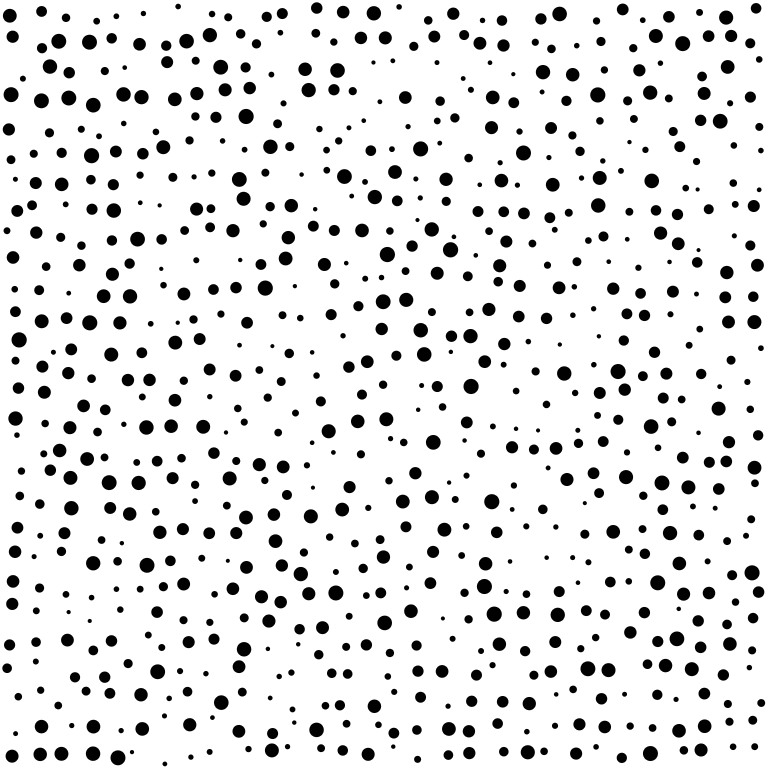
Write a WebGL 1 fragment shader that draws this pattern.

```glsl
precision highp float;

uniform vec2 u_resolution;

const float ROWS = 28.0;
const float MIN_RADIUS = 0.0026;
const float MAX_RADIUS = 0.0099;
const float CELL_GAP = 0.002;
const vec3 PAPER = vec3(1.0);
const vec3 INK = vec3(0.005);

float hash(vec2 cell, float seed) {
  vec2 q = fract(cell * vec2(0.1031, 0.1137) + seed * 0.0719);
  q += dot(q, q.yx + 33.33);
  return fract((q.x + q.y) * q.x * 17.31);
}

// Each row has its own cell count, so columns never line up.
float columnsInRow(float row) {
  return 25.0 + floor(7.0 * hash(vec2(row, 3.0), 11.0));
}

// Layered sines bend the rows; the bend fades at the lower and upper edge.
float rowBend(vec2 p) {
  float wave = 0.6 * sin(9.0 * p.x + 5.0 * p.y) + 0.4 * sin(23.0 * p.x + 1.7);
  return 0.016 * wave * 4.0 * p.y * (1.0 - p.y);
}

// Signed distance to the single dot that a row holds near p.
float dotDistance(vec2 p, float row) {
  float columns = columnsInRow(row);
  vec2 cell = vec2(floor(p.x * columns), row);
  vec2 cellSize = 1.0 / vec2(columns, ROWS);

  float radius = mix(MIN_RADIUS, MAX_RADIUS, hash(cell, 1.0));
  vec2 jitter = vec2(hash(cell, 5.0), hash(cell, 9.0));

  // The inset keeps every dot inside its own cell.
  float inset = radius + CELL_GAP;
  vec2 center = cell * cellSize + mix(vec2(inset), cellSize - inset, jitter);
  center.y += rowBend(center);
  return length(p - center) - radius;
}

void main() {
  float pixel = 1.0 / min(u_resolution.x, u_resolution.y);
  vec2 p = gl_FragCoord.xy * pixel;
  float row = floor(p.y * ROWS);

  // Bent rows may reach into their neighbours.
  float nearest = 1.0;
  for (int i = -1; i <= 1; i++) {
    nearest = min(nearest, dotDistance(p, row + float(i)));
  }

  float coverage = clamp(0.5 - nearest / pixel, 0.0, 1.0);
  gl_FragColor = vec4(mix(PAPER, INK, coverage), 1.0);
}
```
